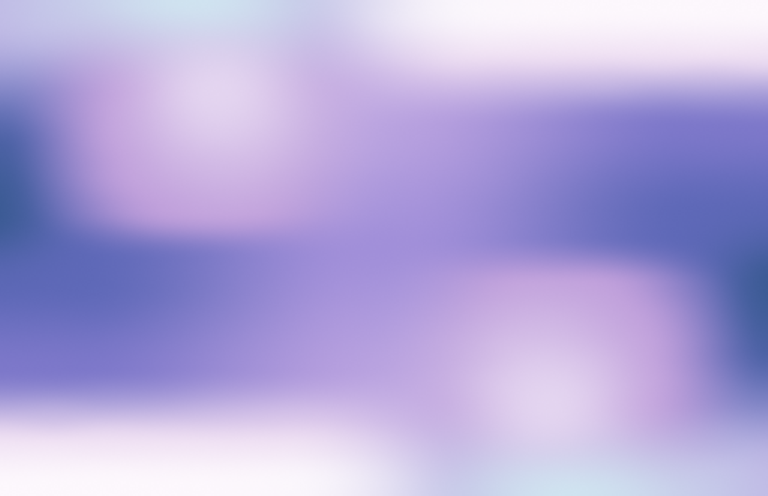
Give the GLSL for this background, as a Shadertoy shader.

```glsl
// Soft violet gradient with half-turn symmetry: indigo bands, white mist and
// two blush orbs. Each layer is a smooth mask painted for p and again for -p,
// with a little value noise bending the contours.

const vec3 VIOLET   = vec3(0.63, 0.56, 0.85);
const vec3 LILAC    = vec3(0.71, 0.62, 0.87);
const vec3 INDIGO   = vec3(0.37, 0.41, 0.72);
const vec3 IRIS     = vec3(0.49, 0.47, 0.79);
const vec3 TEAL     = vec3(0.22, 0.35, 0.57);
const vec3 BLUSH    = vec3(0.92, 0.85, 0.94);
const vec3 WHITE    = vec3(0.99, 0.97, 0.99);
const vec3 LAVENDER = vec3(0.74, 0.70, 0.89);
const vec3 MAUVE    = vec3(0.72, 0.58, 0.84);
const vec3 ICE      = vec3(0.81, 0.89, 0.94);
const vec3 PEARL    = vec3(0.91, 0.86, 0.95);

const float ASPECT = 1.552;

// Smooth ramp from 0 at a to 1 at b; the ends may come in either order.
float ramp(float a, float b, float x) {
    float t = clamp((x - a) / (b - a), 0.0, 1.0);
    return t * t * (3.0 - 2.0 * t);
}

// Gaussian spot with separate horizontal and vertical radii.
float spot(vec2 p, vec2 centre, vec2 radius) {
    vec2 d = (p - centre) / radius;
    return exp(-dot(d, d));
}

float hash(vec2 cell) {
    vec3 h = fract(vec3(cell.xyx) * 0.1031);
    h += dot(h, h.yzx + 33.33);
    return fract((h.x + h.y) * h.z);
}

float noise(vec2 p) {
    vec2 cell = floor(p);
    vec2 f = fract(p);
    f = f * f * (3.0 - 2.0 * f);
    float low  = mix(hash(cell), hash(cell + vec2(1.0, 0.0)), f.x);
    float high = mix(hash(cell + vec2(0.0, 1.0)), hash(cell + 1.0), f.x);
    return mix(low, high, f.y);
}

// Indigo band on the left, its dark end, and the mist beneath it.
vec3 paintBand(vec3 col, vec2 q) {
    vec3 band = mix(INDIGO, IRIS, ramp(-0.07, -0.25, q.y));
    col = mix(col, band, ramp(-0.05, -0.62, q.x));

    float tall = q.y > 0.07 ? 0.19 : 0.09;
    col = mix(col, TEAL, 0.95 * spot(q, vec2(-0.80, 0.07), vec2(0.12, tall)));

    float fade = ramp(0.26, -0.20, q.x);
    col = mix(col, BLUSH, fade * ramp(-0.24, -0.40, q.y));
    return mix(col, WHITE, fade * ramp(-0.34, -0.48, q.y));
}

// Blush orb at upper left with an icy rim above and a pearly core.
vec3 paintOrb(vec3 col, vec2 q) {
    float leftSide = ramp(-0.25, -0.50, q.x);
    col = mix(col, LAVENDER, leftSide * ramp(0.20, 0.46, q.y));

    float disc = ramp(0.43, 0.19, length(q - vec2(-0.34, 0.25)));
    float floorEdge = ramp(-0.025, 0.075, q.y);
    float rightFade = ramp(0.08, -0.28, q.x);
    col = mix(col, MAUVE, disc * floorEdge * rightFade);

    // The core lightens the orb broadly, then once more near its heart.
    float bloom = spot(q, vec2(-0.31, 0.27), vec2(0.23, 0.20));
    col = mix(col, PEARL, 0.65 * bloom * floorEdge);

    float rim = ramp(0.30, 0.50, q.y);
    col = mix(col, ICE, rim * spot(q, vec2(-0.38, 0.50), vec2(0.32, 0.40)));
    return mix(col, PEARL, 0.75 * spot(q, vec2(-0.34, 0.32), vec2(0.13, 0.10)));
}

void mainImage(out vec4 fragColor, in vec2 fragCoord) {
    vec2 uv = fragCoord / iResolution.xy;
    vec2 p = (uv - 0.5) * vec2(ASPECT, 1.0);

    // Gentle contour warp
    vec2 grain = p * vec2(9.0, 22.0) + 40.0;
    p += 0.006 * (vec2(noise(grain), noise(grain + 17.0)) - 0.5);

    vec3 col = mix(VIOLET, LILAC, ramp(0.0, 0.28, abs(p.y)));
    for (int i = 0; i < 2; i++) {
        col = paintBand(col, i == 0 ? p : -p);
    }
    for (int i = 0; i < 2; i++) {
        col = paintOrb(col, i == 0 ? p : -p);
    }

    // Tiny dither against banding
    col += (hash(floor(uv * vec2(512.0, 330.0))) - 0.5) / 255.0;
    fragColor = vec4(col, 1.0);
}
```
